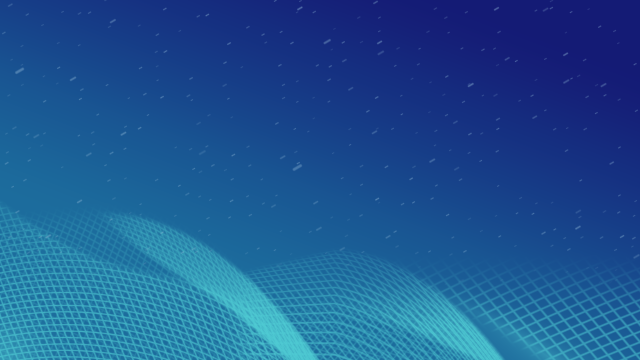
This background is drawn by a Shadertoy shader. Its source:

```glsl
// Blue diagonal gradient with drifting light dashes above folded wire-mesh waves.
// Each wave is a warped line grid masked by fold curves; dashes are hashed capsules.
// Positions are in canvas heights, with the origin at the lower left.

const vec3 NAVY = vec3(0.080, 0.105, 0.460);
const vec3 ROYAL = vec3(0.085, 0.210, 0.517);
const vec3 OCEAN = vec3(0.095, 0.320, 0.567);
const vec3 TEAL = vec3(0.110, 0.425, 0.615);
const vec3 MINT = vec3(0.310, 0.800, 0.830);
const vec3 DASH_COLOR = vec3(0.560, 0.720, 0.840);
const vec2 DASH_DIR = vec2(0.866, 0.500);
const float LINE_HALF = 0.065;
const float DASH_ALPHA = 0.55;

float hash(vec2 p) {
    return fract(sin(dot(p, vec2(127.1, 311.7))) * 43758.5453);
}

// Antialiased unit-spaced line; fades to its mean when too dense to resolve
float gridLine(float c) {
    float w = clamp(fwidth(c), 0.001, 1.0);
    float d = abs(fract(c) - 0.5);
    float cover = 1.0 - smoothstep(LINE_HALF - 0.6 * w, LINE_HALF + w, d);
    return mix(cover, 2.0 * LINE_HALF + w * 0.4, smoothstep(0.4, 0.8, w));
}

float net(vec2 c) {
    float a = gridLine(c.x), b = gridLine(c.y);
    return a + b - a * b;
}

vec3 background(vec2 p) {
    float t = 0.8 * (1.0 - p.y) - 0.3 * p.x + 0.025;
    vec3 col = mix(NAVY, ROYAL, smoothstep(-0.36, 0.0, t));
    col = mix(col, OCEAN, smoothstep(-0.10, 0.22, t));
    return mix(col, TEAL, smoothstep(0.10, 0.48, t));
}

// One slanted capsule per occupied cell
float dashes(vec2 p, float cell, float amount, float size, float seed) {
    vec2 id = floor(p / cell);
    vec2 key = id + seed;
    vec2 center = (id + 0.2 + 0.6 * vec2(hash(key), hash(key + 7.3))) * cell;
    float scale = size * mix(0.5, 1.0, hash(key + 3.1));
    vec2 q = p - center;
    float along = clamp(dot(q, DASH_DIR), -scale, scale);
    float d = length(q - DASH_DIR * along) - scale * 0.36;
    float px = 1.0 / iResolution.y;
    float shape = 1.0 - smoothstep(-px, px, d);
    return shape * step(hash(key + 11.7), amount) * mix(0.35, 1.0, hash(key + 5.9));
}

// Fold curves: height of each wave crest at x
float leftFold(float x) {
    float drop = max(x - 0.65, 0.0);
    return 0.445 - 0.45 * x - 0.035 * sin(6.98 * x) - 4.0 * drop * drop;
}

float ribbonTop(float x) {
    return 0.42 - 1.12 * pow(max(x - 0.25, 0.0), 2.2) - 0.1 * max(0.25 - x, 0.0);
}

float ribbonBase(float x) {
    return 0.42 - 0.76 * (x - 0.25) - 0.012 * sin(12.0 * (x - 0.25));
}

float middleTop(float x) {
    float s = x - 0.93;
    return s > 0.0 ? 0.315 - 1.38 * s * s : 0.315 + 0.24 * s;
}

float middleBase(float x) {
    return 0.15 - 0.48 * pow(max(x - 0.76, 0.0), 2.0);
}

float rightEdge(float x) {
    return 0.20 - 0.48 * (x - 1.2) - 0.35 * pow(max(x - 1.2, 0.0), 2.0);
}

void mainImage(out vec4 fragColor, in vec2 fragCoord) {
    vec2 p = fragCoord / iResolution.y;
    float x = p.x, y = p.y;
    vec3 col = background(p);

    // Right wave: wide diagonal cells, fading toward its crest, with a lit fold
    float rise = y - rightEdge(x);
    float rightMask = smoothstep(-0.04, 0.02, rise) * smoothstep(0.30, 0.08, y);
    vec2 rightGrid = vec2(x * 25.0 + y * 21.0, y * 34.0 - x * 24.0 + 3.0 * x * x);
    float edgeGlow = exp(-abs(rise) * 20.0) * smoothstep(0.25, 0.0, y);
    col = mix(col, MINT, 0.55 * rightMask * net(rightGrid));
    col = mix(col, MINT, 0.42 * edgeGlow * smoothstep(1.0, 1.3, x));

    // Middle wave: crest net, then a denser lit flank
    float depth = middleTop(x) - y;
    float middleMask = smoothstep(0.0, 0.025, depth) * smoothstep(0.62, 0.72, x);
    vec2 middleGrid = vec2(x * 48.0 + y * 36.0, sqrt(max(depth, 0.0) + 0.01) * 34.0 - x * 8.0);
    float flank = smoothstep(-0.015, 0.02, y - middleBase(x)) * smoothstep(0.80, 1.30, x);
    float middleLight = net(middleGrid) * mix(0.52, 0.20, smoothstep(0.10, 0.31, y));
    float flankGlow = flank * smoothstep(0.27, 0.0, y) * 0.62;
    col = mix(col, MINT, middleMask * min(middleLight + flankGlow, 0.85));
    float crossNet = net(vec2(x * 50.0 - y * 40.0, y * 52.0 + x * 18.0));
    col = mix(col, MINT, 0.3 * crossNet * middleMask * smoothstep(0.24, 0.08, y));

    // Left wave: faint far side, then the net under its fold
    float farMask = smoothstep(0.0, 0.08, ribbonTop(x) - y + 0.02) * smoothstep(0.85, 0.65, x);
    vec2 leftGrid = vec2(x * 50.0 + y * 20.0, y * 56.0 + 30.0 * (x - 0.18) * (x - 0.18));
    float leftDepth = leftFold(x) - y;
    float nearMask = smoothstep(-0.005, 0.025, leftDepth);
    col = mix(col, MINT, 0.22 * farMask * net(leftGrid + vec2(-y * 40.0, x * 26.0)));
    col = mix(col, MINT, nearMask * net(leftGrid) * mix(0.65, 0.25, smoothstep(0.12, 0.44, y)));
    float crease = nearMask * exp(-max(leftDepth, 0.0) * 35.0);
    float corner = exp(-dot(p, p) * 90.0);
    col = mix(col, MINT, 0.16 * crease + 0.4 * corner);

    // Ribbon: fine net that brightens as it descends
    float ribbonMask = smoothstep(0.0, 0.02, ribbonTop(x) - y)
        * smoothstep(-0.006, 0.015, y - ribbonBase(x)) * smoothstep(0.22, 0.42, x);
    vec2 ribbonGrid = vec2(x * 72.0 + y * 26.0, (ribbonTop(x) - y) * 80.0 - x * 14.0);
    float ribbonLight = 0.32 * net(ribbonGrid) + mix(0.72, 0.12, smoothstep(0.0, 0.38, y));
    col = mix(col, MINT, ribbonMask * min(ribbonLight, 0.92));

    // Dashes: many small, some medium, few large
    float light = dashes(p, 0.047, 0.45, 0.0036, 2.0);
    light += dashes(p + 0.031, 0.105, 0.45, 0.0066, 19.0);
    light += 0.8 * dashes(p + 0.170, 0.290, 0.35, 0.0105, 41.0);
    light *= smoothstep(0.16, 0.36, y);
    col = mix(col, DASH_COLOR, DASH_ALPHA * min(light, 1.0));

    fragColor = vec4(col, 1.0);
}
```
